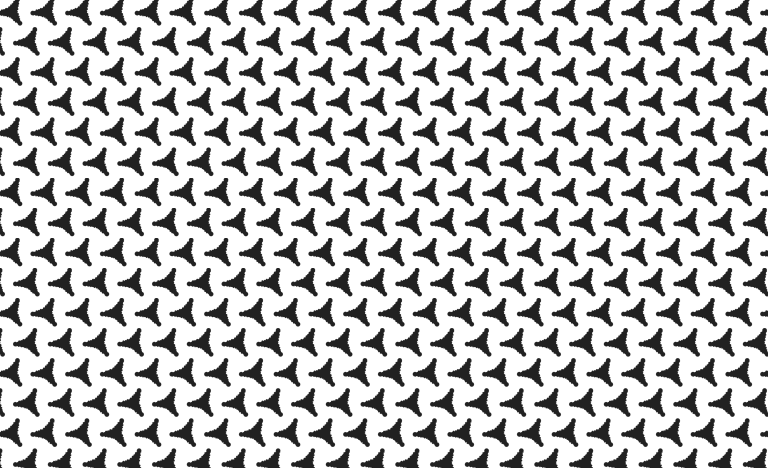
Give the GLSL for this pattern, as a Shadertoy shader.

```glsl
// Staggered rows of small dark three-armed shapes with lumpy edges on white.
// Each shape is a union of three tapered arms, end knobs and hashed beads,
// repeated on a triangular lattice measured in columns across the canvas.

#define COLUMNS 22.1
#define ROW_STEP 0.866
#define PHASE vec2(-0.209, 0.326)
#define TILT 1.134
#define ARM_LENGTH 0.375
#define ROOT_WIDTH 0.155
#define TIP_WIDTH 0.052
#define KNOB_RADIUS 0.066
#define BEADS 5
#define BEAD_RADIUS 0.032
#define INK vec3(0.13)
#define PAPER vec3(1.0)

float hash(float n) {
    return fract(sin(n * 127.1 + 3.7) * 43758.5453);
}

// Capsule along +x whose half-width shrinks toward the tip
float taperedArm(vec2 p) {
    float t = clamp(p.x / ARM_LENGTH, 0.0, 1.0);
    return length(p - vec2(t * ARM_LENGTH, 0.0)) - mix(ROOT_WIDTH, TIP_WIDTH, t);
}

// Uneven bumps along both flanks of an arm
float flankBeads(vec2 p, float arm) {
    float d = 1.0;
    for (int i = 0; i < 2 * BEADS; i++) {
        float seed = arm * 17.0 + float(i);
        float side = i < BEADS ? 1.0 : -1.0;
        float t = (float(i % BEADS) + 0.7 + 0.5 * hash(seed)) / float(BEADS);
        float offset = mix(ROOT_WIDTH, TIP_WIDTH, t) - 0.014;
        float radius = BEAD_RADIUS * mix(0.65, 1.15, hash(seed + 61.0));
        d = min(d, length(p - vec2(t * ARM_LENGTH, side * offset)) - radius);
    }
    return d;
}

// Signed distance to the whole three-armed shape
float triskele(vec2 p) {
    float d = 1.0;
    for (int i = 0; i < 3; i++) {
        float arm = float(i);
        float angle = TILT + arm * 2.0943951;
        float c = cos(angle), s = sin(angle);
        vec2 q = vec2(c * p.x + s * p.y, c * p.y - s * p.x);
        vec2 knob = vec2(ARM_LENGTH + 0.025, 0.03 * (hash(arm + 5.0) - 0.5));
        d = min(d, taperedArm(q));
        d = min(d, length(q - knob) - KNOB_RADIUS);
        d = min(d, flankBeads(q, arm));
    }
    return d;
}

void mainImage(out vec4 fragColor, in vec2 fragCoord) {
    // Lattice units: one unit is the spacing between columns
    float pixel = COLUMNS / iResolution.x;
    vec2 p = (fragCoord - 0.5 * iResolution.xy) * pixel - PHASE;

    // Nearest cell, with every other row moved by half a column
    float row = floor(p.y / ROW_STEP + 0.5);
    p.y -= row * ROW_STEP;
    p.x -= 0.5 * mod(row, 2.0);
    p.x -= floor(p.x + 0.5);

    float cover = 1.0 - smoothstep(-0.7 * pixel, 0.7 * pixel, triskele(p));
    fragColor = vec4(mix(PAPER, INK, cover), 1.0);
}
```
